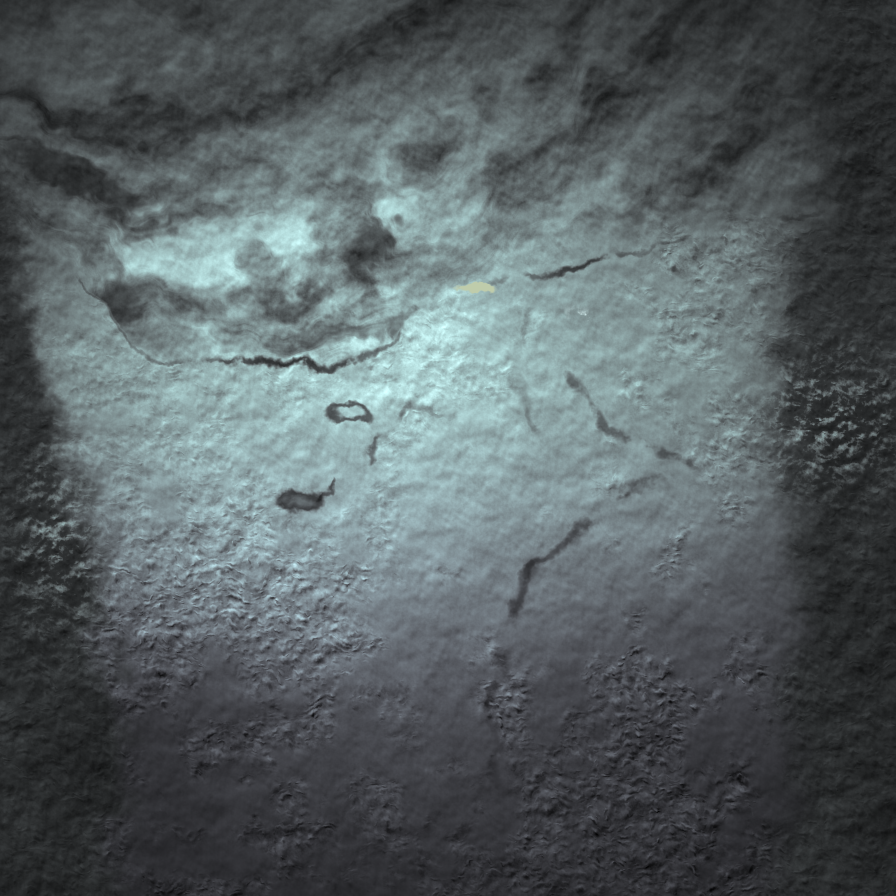
Write a WebGL 1 fragment shader that draws this texture.

```glsl
precision highp float;
// A wet rock ledge under a soft spotlight, with dark walls at both sides.
// Layered noise forms the stone, embossed cellular bumps form the grit,
// and ragged segment distances carve the cracks.

uniform vec2 u_resolution;

vec2 hash2(vec2 c) {
  vec3 q = fract(c.xyx * vec3(0.1031, 0.103, 0.0973));
  q += dot(q, q.yzx + 33.33);
  return fract((q.xx + q.yz) * q.zy);
}

// Layered smooth noise around zero, each octave rotated
float layers(vec2 p) {
  float sum = 0.0, amp = 1.0;
  for (int i = 0; i < 5; i++) {
    vec2 c = floor(p), f = fract(p), o = vec2(1.0, 0.0);
    f *= f * (3.0 - 2.0 * f);
    float low = mix(hash2(c).x, hash2(c + o).x, f.x);
    float high = mix(hash2(c + o.yx).x, hash2(c + 1.0).x, f.x);
    sum += amp * (mix(low, high, f.y) - 0.5);
    p = mat2(1.6, 1.2, -1.2, 1.6) * p + 7.3;
    amp *= 0.58;
  }
  return sum;
}

// One rounded bump of random size per cell
float bumps(vec2 p) {
  vec2 cell = floor(p), f = fract(p);
  float height = 0.0;
  for (int k = 0; k < 9; k++) {
    vec2 o = vec2(mod(float(k), 3.0), floor(float(k) / 3.0)) - 1.0;
    vec2 h = hash2(cell + o);
    float d = length(o + 0.15 + 0.7 * h - f);
    height = max(height, (1.0 - smoothstep(0.0, 0.25 + 0.5 * h.x * h.y, d)) * (0.4 + h.y));
  }
  return height;
}

float relief(vec2 p, float scale) {
  vec2 q = p * vec2(0.65, 1.15) * scale;
  return bumps(q) - bumps(q + vec2(-0.12, 0.28));
}

float segment(vec2 p, vec2 a, vec2 b) {
  vec2 ab = b - a;
  return length(p - a - ab * clamp(dot(p - a, ab) / dot(ab, ab), 0.0, 1.0));
}

// Distance to a bent line through three points
float path(vec2 p, vec2 a, vec2 b, vec2 c) { return min(segment(p, a, b), segment(p, b, c)); }

float line(float d, float width) { return 1.0 - smoothstep(width * 0.1, width, d); }

// Soft ellipse, sheared by a slope
float spot(vec2 p, float x, float y, float w, float h, float slope) {
  vec2 d = p - vec2(x, y);
  d = vec2(d.x, d.y - slope * d.x) / vec2(w, h);
  return exp(-dot(d, d));
}

void main() {
  vec2 p = gl_FragCoord.xy / u_resolution;
  float broad = layers(p * 6.0 + 3.0), fine = layers(p * 45.0);
  float emboss = fine - layers(p * 45.0 + vec2(-0.1, 0.25));
  vec2 jag = vec2(layers(p * 28.0 + 5.0), layers(p * 28.0 + 19.0));
  vec2 bent = p + 0.014 * jag;

  // Spotlight
  vec2 q = (p - vec2(0.44, 0.57)) / vec2(0.5, 0.345);
  float light = 0.14 + 0.65 * exp(-dot(q, q));

  // Ledge outline, with streaked rock above it
  float ledge = 0.594 + 0.09 * smoothstep(0.37, 0.57, p.x) + 0.22 * max(p.x - 0.53, 0.0)
    + 0.14 * (1.0 - smoothstep(0.03, 0.19, p.x));
  float rise = bent.y - ledge - 0.012 * broad;
  float rock = smoothstep(-0.002, 0.008 + 0.05 * smoothstep(0.45, 0.7, p.x), rise);
  float sag = 0.75 * (p.x - 0.32) * (p.x - 0.32) + 0.15 * p.x;
  float streak = layers(vec2(p.x * 6.0, (p.y - sag) * 19.0) + 1.6 * broad);
  light *= 1.0 + rock * (0.5 * streak + 0.12 * fine + 0.3 * emboss - 0.08 - 0.1 * smoothstep(0.42, 0.65, p.x));

  // Pale mineral patches and dark stains
  float pale = spot(bent, 0.37, 0.663, 0.1, 0.026, 0.2)
    + 0.75 * spot(bent, 0.31, 0.745, 0.13, 0.045, 0.25)
    + 0.6 * spot(bent, 0.18, 0.73, 0.08, 0.05, -0.3);
  float stain = spot(bent, 0.08, 0.805, 0.09, 0.02, -0.5)
    + 0.7 * spot(bent, 0.12, 0.66, 0.045, 0.03, 0.3)
    + 0.9 * spot(bent, 0.4, 0.627, 0.13, 0.014, 0.25)
    + 0.7 * spot(bent, 0.43, 0.75, 0.04, 0.04, 0.6);
  light += rock * 0.2 * smoothstep(0.2, 0.8, pale + 0.9 * streak) * min(2.0 * pale, 1.0);
  light *= 1.0 - 0.36 * rock * smoothstep(0.25, 0.8, stain - 0.8 * streak);

  // Grit gathers toward the foot and the right
  float grit = 1.0 - 0.7 * smoothstep(0.3, 0.5, p.y) + 0.3 * smoothstep(0.6, 0.8, p.x);
  grit *= smoothstep(-0.35, 0.3, broad + 0.7 * jag.x);
  float grain = relief(bent, 80.0) + 0.7 * relief(bent + 4.0, 130.0);
  light *= 1.0 + (1.0 - rock) * (grit * (0.4 * grain + 0.5 * emboss) + 0.25 * emboss + 0.07 * fine + 0.15 * broad);
  light *= 1.0 - 0.2 * spot(p, 0.2, 0.2, 0.17, 0.1, 0.0) - 0.2 * spot(p, 0.66, 0.21, 0.12, 0.1, 0.0);

  // Broken shadow under the ledge, deepest at its low point
  float deep = spot(p, 0.32, 0.6, 0.1, 0.05, 0.0) + 0.8 * spot(p, 0.64, 0.71, 0.045, 0.04, 0.0);
  float gap = line(abs(rise), 0.004 + 0.003 * deep) * smoothstep(-0.2, 0.2, jag.y + 0.3 * deep);
  light *= 1.0 - gap * (0.25 + 0.5 * min(deep, 1.0));

  // Ragged cracks: right arc, lower seam, central hook, faint upper seam
  vec2 fork = vec2(0.593, 0.363), bend = vec2(0.547, 0.21), turn = vec2(0.456, 0.546);
  float seam = min(path(bent, vec2(0.633, 0.585), vec2(0.68, 0.522), vec2(0.77, 0.485)),
    path(bent, vec2(0.755, 0.468), vec2(0.69, 0.445), fork));
  seam = min(seam, path(bent, fork, vec2(0.57, 0.3), bend));
  seam = min(seam, path(bent, vec2(0.419, 0.485), vec2(0.423, 0.52), turn));
  float faint = min(segment(bent, bend, vec2(0.562, 0.0)), segment(bent, turn, vec2(0.525, 0.54)));
  faint = min(faint, path(bent, vec2(0.6, 0.69), vec2(0.575, 0.58), vec2(0.61, 0.49)));
  float width = 0.006 + 0.008 * max(fine + 0.15, 0.0);
  float cracks = 0.42 * line(seam, width) + 0.2 * line(faint, width);
  light *= 1.0 - cracks * smoothstep(-0.4, 0.15, jag.x + 0.4 * fine);
  light *= 1.0 - 0.4 * spot(bent, 0.595, 0.362, 0.009, 0.014, 0.5);

  // Ringed pit, and a darker pit with a tail
  float rim = length((bent - vec2(0.386, 0.537)) / vec2(0.021, 0.012));
  float bowl = length((bent - vec2(0.333, 0.442)) / vec2(0.023, 0.014));
  light *= 1.0 - 0.55 * line(abs(rim - 0.9), 0.4) + 0.1 * line(rim, 0.8);
  light *= 1.0 - 0.6 * (1.0 - smoothstep(0.75, 1.15, bowl)) * (0.6 + 0.4 * smoothstep(0.2, 0.8, bowl));
  light *= 1.0 - 0.5 * line(path(bent, vec2(0.35, 0.448), vec2(0.364, 0.453), vec2(0.371, 0.466)), 0.005);

  // Side walls with wet glints
  float leftEdge = 0.125 - 0.11 * smoothstep(0.28, 0.75, p.y);
  float rightEdge = 0.87 + 0.03 * smoothstep(0.55, 0.9, p.y);
  float rough = 0.05 * broad + 0.03 * jag.x;
  float wall = 1.0 - smoothstep(-0.025, 0.025, p.x - leftEdge + rough);
  wall *= 1.0 - smoothstep(0.76, 0.86, p.y);
  wall = max(wall, smoothstep(-0.04, 0.04, p.x - rightEdge + rough));
  float glints = spot(p, 0.92, 0.53, 0.08, 0.06, 0.0) + 0.7 * spot(p, 0.07, 0.4, 0.05, 0.09, 0.0);
  float wallLight = 0.17 + rough + 0.03 * grain + 0.1 * emboss + glints * max(emboss + 0.2 * grain, 0.0);
  light = mix(light, min(wallLight, light + 0.2), wall * 0.9);

  // Teal highlights, violet grey toward the foot
  vec3 tint = mix(vec3(0.95, 1.0, 1.02), vec3(0.82, 1.0, 1.0), smoothstep(0.15, 0.9, light));
  tint += vec3(0.03, -0.01, 0.05) * (1.0 - smoothstep(0.2, 0.6, p.y)) * (1.0 - wall);
  vec3 color = tint * light;

  // Cream sliver and white flecks
  color = mix(color, vec3(0.75, 0.8, 0.67), smoothstep(0.3, 0.6, spot(bent, 0.531, 0.677, 0.02, 0.006, 0.1)));
  color += 0.5 * spot(p, 0.653, 0.644, 0.015, 0.007, -0.3) * smoothstep(-0.1, 0.2, fine);
  gl_FragColor = vec4(clamp(color, 0.0, 1.0), 1.0);
}
```
